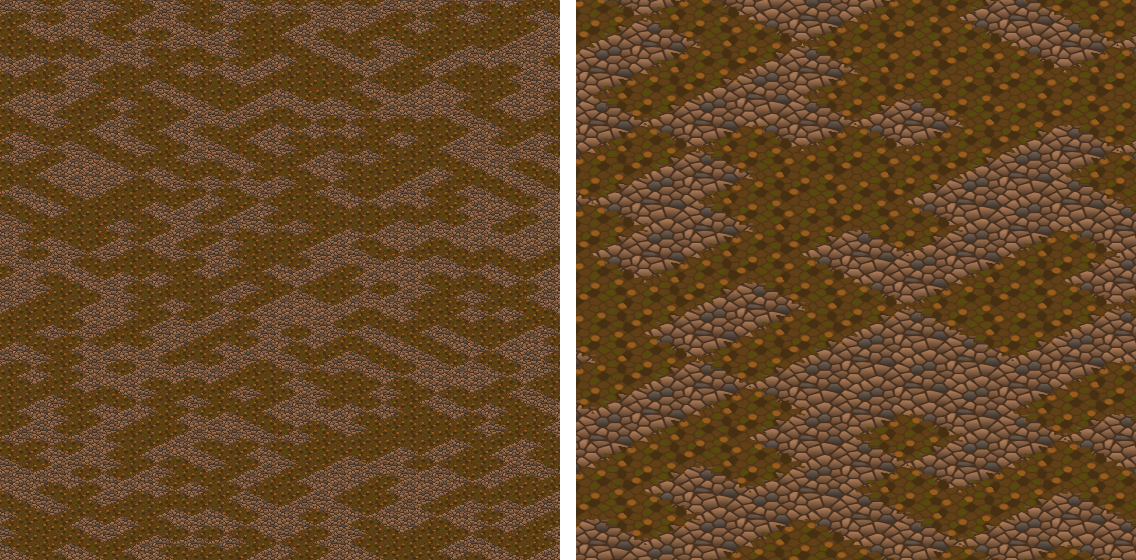
Left, the full canvas; right, a detail of the centre.
A WebGL 1 fragment shader for this pattern:

```glsl
precision highp float;

// Isometric ground of 2:1 diamond tiles, each randomly pebbles or leafy soil.
// Both surfaces are cellular noise that wraps once per tile, so every tile of
// a kind carries the same grain; layered sines fray the borders between kinds.

uniform vec2 u_resolution;

#define TILES_ACROSS 16.0
#define STONE_SHARE 0.46
#define PEBBLES 5.0
#define LEAVES 6.0
#define FRAY 0.06
#define GAP vec3(0.28, 0.19, 0.12)
#define PEBBLE vec3(0.62, 0.44, 0.31)
#define GREY vec3(0.43, 0.37, 0.32)
#define SOIL vec3(0.38, 0.25, 0.09)
#define SHADE vec3(0.28, 0.19, 0.07)
#define MOSS vec3(0.34, 0.29, 0.05)
#define AMBER vec3(0.60, 0.36, 0.11)

const float TAU = 6.2831853;

float hash(vec2 p) {
  return fract(sin(dot(p, vec2(127.1, 311.7))) * 4375.85);
}

// Wrapping cells: nearest distance, gap to the second, height in cell, cell id.
vec4 cells(vec2 uv, float count, float seed) {
  vec2 p = uv * count;
  vec2 base = floor(p);
  float nearest = 9.0, second = 9.0, height = 0.0, id = 0.0;
  for (int j = -1; j <= 1; j++) {
    for (int i = -1; i <= 1; i++) {
      vec2 cell = base + vec2(float(i), float(j));
      vec2 key = mod(cell, count);
      vec2 jitter = vec2(hash(key + seed), hash(key + seed + 17.3));
      vec2 skew = p - cell - 0.15 - 0.7 * jitter;
      // Back from diamond axes to screen axes, slightly flattened
      vec2 d = vec2(skew.x + skew.y, 0.75 * (skew.x - skew.y));
      float dist = length(d);
      if (dist < nearest) {
        second = nearest;
        nearest = dist;
        height = d.y;
        id = fract(dot(key, vec2(0.7549, 0.5698)) + 0.1 * seed);
      } else {
        second = min(second, dist);
      }
    }
  }
  return vec4(nearest, second - nearest, height, id);
}

// Rounded pebbles lit from above, with dark joints
vec3 stoneColor(vec2 uv) {
  vec4 c = cells(uv, PEBBLES, 3.0);
  vec3 face = mix(PEBBLE, GREY, step(0.84, c.w));
  float light = 0.76 + 0.16 * fract(c.w * 5.0) + 0.38 * c.z;
  face *= clamp(light, 0.58, 1.08);
  return mix(GAP, face, smoothstep(0.04, 0.34, c.y));
}

// Soil with shaded hollows and small moss and amber leaf flecks
vec3 leafColor(vec2 uv) {
  vec4 c = cells(uv, LEAVES, 8.0);
  float hollow = 1.0 - smoothstep(0.0, 0.35, c.y);
  hollow = max(0.65 * hollow, step(0.82, c.w));
  vec3 color = mix(SOIL, SHADE, hollow);
  float fleck = 1.0 - smoothstep(0.34, 0.62, c.x);
  float amber = 1.0 - step(0.15, c.w);
  float moss = (1.0 - amber) * (1.0 - step(0.42, c.w));
  color = mix(color, MOSS, fleck * moss);
  return mix(color, AMBER, fleck * amber);
}

float isStone(vec2 tile) {
  return step(hash(tile + 41.0), STONE_SHARE);
}

// Stone coverage, blended across the frayed tile borders
float stoneMask(vec2 uv, float soft) {
  vec2 along = uv.yx * TAU;
  vec2 frayed = uv + FRAY * sin(along * 4.0) + 0.6 * FRAY * sin(along * 7.0 + 1.3);
  vec2 corner = floor(frayed - 0.5);
  vec2 t = smoothstep(0.5 - soft, 0.5 + soft, fract(frayed - 0.5));
  float low = mix(isStone(corner), isStone(corner + vec2(1.0, 0.0)), t.x);
  float high = mix(isStone(corner + vec2(0.0, 1.0)), isStone(corner + 1.0), t.x);
  return mix(low, high, t.y);
}

void main() {
  float side = min(u_resolution.x, u_resolution.y);
  vec2 p = gl_FragCoord.xy / side * TILES_ACROSS;
  // Diamond axes: one unit square is one tile, twice as wide as tall
  vec2 uv = vec2(p.x + 2.0 * p.y, p.x - 2.0 * p.y);
  float soft = clamp(1.5 * TILES_ACROSS / side, 0.01, 0.4);
  vec3 color = mix(leafColor(uv), stoneColor(uv), stoneMask(uv, soft));
  gl_FragColor = vec4(color, 1.0);
}
```
